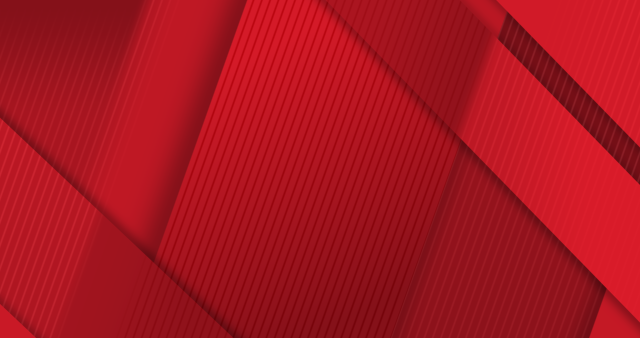
Give the GLSL for this background, as a Shadertoy shader.

```glsl
// Overlapping slanted red panels with soft shadows and fine pinstripes.

#define STEEP 0.356          // lean of the upright panels
#define FALL 0.975           // lean of the right-hand bands
#define FALL_LEFT 1.06       // lean of the left-hand band
#define STRIPE_GAP 0.0246    // spacing of the pinstripes
#define STRIPE_HALF 0.0027   // half width of a pinstripe
#define SHADOW_SIZE 0.04     // reach of a drop shadow
#define RED_TINT vec3(1.0, 0.125, 0.19)
#define GROOVE_TINT vec3(0.88, 0.20, 0.38)

float pixelSize;

// Antialiased step, 1 where v exceeds the edge
float cover(float edge, float v) {
    return smoothstep(edge - pixelSize, edge + pixelSize, v);
}

// Soft darkening that fades with distance outside a panel
float shadow(float distanceOut, float size, float strength) {
    float t = max(distanceOut, 0.0) / size;
    return 1.0 - strength * exp(-t * t * 1.5);
}

float stripes(float v) {
    float offset = abs(fract(v / STRIPE_GAP) - 0.5) * STRIPE_GAP;
    return 1.0 - smoothstep(STRIPE_HALF - pixelSize, STRIPE_HALF + pixelSize, offset);
}

vec3 red(float level) {
    return level * RED_TINT;
}

vec3 groove(vec3 color, float amount) {
    return mix(color, color * GROOVE_TINT, amount);
}

vec3 ridge(vec3 color, float amount) {
    return color + amount * vec3(0.10, 0.07, 0.07);
}

// Upright panels behind everything else
vec3 uprights(float s, float y, float lines) {
    // Dim corner on the far left
    float glow = 0.52 + 0.14 * smoothstep(1.0, 0.62, y);
    vec3 color = ridge(red(glow), lines * 0.5 * smoothstep(1.0, 0.75, y));

    // Smooth panel shaded by the centre panel
    float sheen = 0.68 + 0.07 * smoothstep(0.42, 0.54, s);
    vec3 smoothPanel = red(sheen * shadow(0.7315 - s, 0.085, 0.30));
    smoothPanel = ridge(smoothPanel, lines * 0.6 * (1.0 - smoothstep(0.45, 0.56, s)));
    color = mix(color, smoothPanel, smoothstep(0.405, 0.46, s));

    // Grooved centre panel
    float level = 0.685 + 0.29 * (y - 0.5) - 0.15 * (s - 1.12);
    vec3 centre = groove(red(clamp(level, 0.52, 0.83)), lines);
    color = mix(color, centre, cover(0.7315, s));

    // Dark panel to its right
    float dim = (0.55 + 0.08 * y) * shadow(s - 1.512, 0.05, 0.14);
    vec3 dark = ridge(red(dim * shadow(2.099 - s, 0.06, 0.2)), lines * 0.5);
    color = mix(color, dark, cover(1.512, s));

    // Bright corner at the lower right
    return mix(color, red(0.77), cover(2.099, s));
}

// Falling bands on the upper right
vec3 rightBands(vec3 color, float s, float d, float x, float lines) {
    color *= shadow(0.963 - d, SHADOW_SIZE, 0.28);

    // Main band, dim at first and bright past the fold
    float dimLevel = 0.67 - 0.10 * smoothstep(1.05, 1.52, s);
    vec3 dimBand = groove(red(dimLevel), lines * 0.5);
    float brightLevel = 0.74 + 0.11 * smoothstep(1.38, 1.80, x);
    float lineFade = 1.0 - 0.8 * smoothstep(1.6, 2.1, s);
    vec3 brightBand = ridge(red(brightLevel), lines * 0.5 * lineFade);
    vec3 band = mix(dimBand, brightBand, smoothstep(1.47, 1.53, s));
    color = mix(color, band, cover(0.963, d));

    // Gap between the band and the top corner
    float gapShade = shadow(d - 1.360, 0.03, 0.14);
    vec3 deep = ridge(red(0.46 * gapShade), lines * 0.9);
    vec3 gap = mix(red(0.73 * gapShade), deep, cover(1.512, s));
    gap *= shadow(1.468 - d, 0.03, 0.18);
    color = mix(color, gap, cover(1.360, d));

    // Bright top corner
    vec3 corner = ridge(red(0.82), lines * 0.4 * smoothstep(1.6, 1.9, s));
    return mix(color, corner, cover(1.468, d));
}

// Falling band on the lower left
vec3 leftBand(vec3 color, float s, float e, float y, float lines) {
    color *= shadow(e + 0.369, SHADOW_SIZE, 0.28);
    vec3 bright = ridge(red(0.67 + 0.11 * y), lines * 0.75);
    vec3 dim = red(0.63 - 0.07 * smoothstep(0.55, 0.95, s));
    dim = groove(dim, lines * 0.6 * smoothstep(0.68, 0.74, s));
    vec3 band = mix(bright, dim, smoothstep(0.49, 0.55, s));
    band *= shadow(e + 0.953, 0.035, 0.2);
    color = mix(color, band, cover(0.369, -e));
    return mix(color, red(0.79), cover(0.953, -e));
}

void mainImage(out vec4 fragColor, in vec2 fragCoord) {
    pixelSize = 1.0 / iResolution.y;
    vec2 p = fragCoord * pixelSize;
    float drop = 1.0 - p.y;

    // Slanted coordinates: where each slope would meet the top edge
    float s = p.x + STEEP * drop;
    float d = p.x - FALL * drop;
    float e = p.x - FALL_LEFT * drop;
    float lines = stripes(s);

    vec3 color = uprights(s, p.y, lines);
    color = rightBands(color, s, d, p.x, lines);
    color = leftBand(color, s, e, p.y, lines);
    fragColor = vec4(color, 1.0);
}
```
